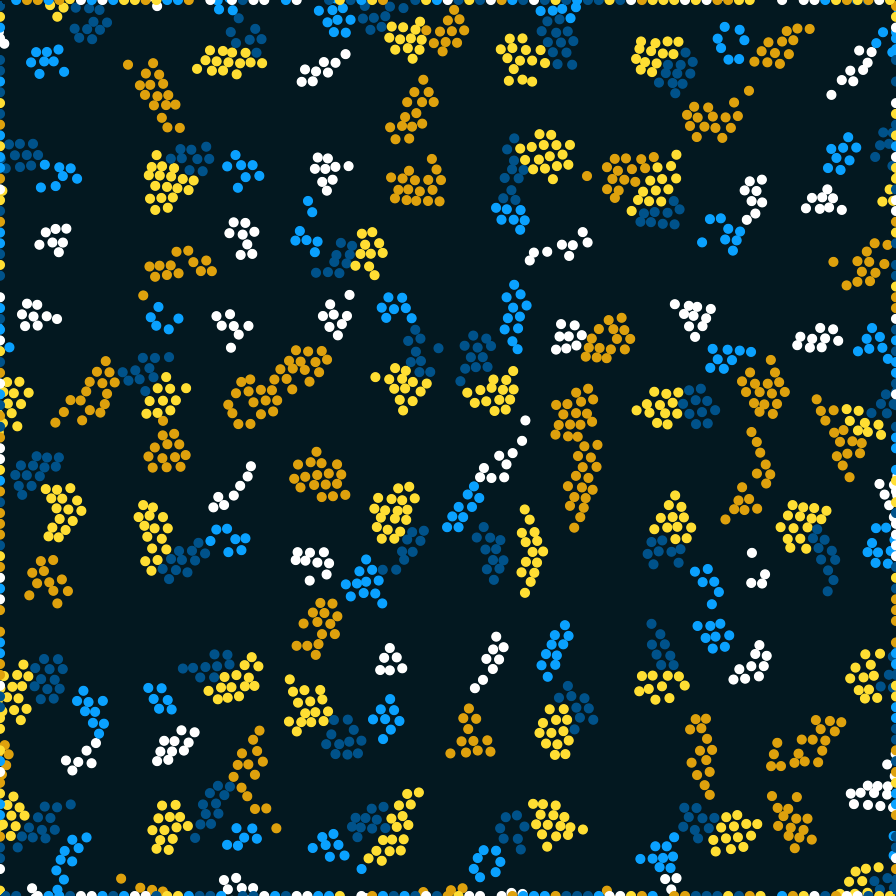
Reproduce this pattern procedurally as a Shadertoy shader.

```glsl
// Scattered clusters of coloured dots on a dark ground, framed by a row of half dots.
#define PITCH 0.0137        // spacing of the dots
#define RADIUS 0.0056       // radius of a dot
#define GROUPS 5.4          // cluster groups across the canvas
#define WANDER 0.26         // random shift of a group within its cell
#define WAVE 0.22           // smooth bending of the dot rows
#define JITTER 0.24         // random shift of each dot
#define STRAY 0.05          // chance of a loose dot near a cluster
#define FRAME_FILL 0.88     // share of filled places along the frame
#define TAU 6.2831853

const vec3 GROUND = vec3(0.012, 0.095, 0.125);
// Kinds: yellow, deep blue, sky blue, white, ochre
const vec3 COLORS[5] = vec3[5](vec3(1.0, 0.87, 0.2), vec3(0.0, 0.32, 0.54),
    vec3(0.04, 0.63, 1.0), vec3(1.0), vec3(0.87, 0.63, 0.05));
// Per kind: angle and distance from the group centre, in group cells
const vec2 PLACES[5] = vec2[5](vec2(0.0, 0.25), vec2(0.85, 0.26),
    vec2(2.1, 0.28), vec2(3.3, 0.32), vec2(4.7, 0.46));
// Per kind: half axes of the cluster, in group cells
const vec2 SIZES[5] = vec2[5](vec2(0.17, 0.125), vec2(0.16, 0.11),
    vec2(0.15, 0.10), vec2(0.145, 0.09), vec2(0.19, 0.13));
const float DENSITY[5] = float[5](0.97, 0.93, 0.82, 0.9, 0.83);

vec2 hash2(vec2 p) {
    vec3 q = fract(p.xyx * vec3(0.1031, 0.1030, 0.0973));
    q += dot(q, q.yzx + 33.33);
    return fract((q.xx + q.yz) * q.zy);
}

vec2 direction(float angle) { return vec2(cos(angle), sin(angle)); }

// Kind of the dot at p, or -1 where there is none
int dotKind(vec2 p, vec2 id) {
    vec2 g = p * GROUPS + 20.3;
    vec2 base = floor(g - 0.5);
    vec2 chance = hash2(id + 311.0);
    float nearest = 1.9;
    int kind = -1;
    for (int i = 0; i < 4; i++) {
        vec2 cell = base + vec2(i & 1, i >> 1);
        vec2 centre = cell + 0.5 + (hash2(cell) - 0.5) * WANDER;
        vec2 turn = hash2(cell + 57.0);
        float handed = turn.y < 0.5 ? -1.0 : 1.0;
        for (int k = 0; k < 5; k++) {
            vec2 r = hash2(cell * 7.0 + float(k) * 19.7);
            vec2 shape = hash2(cell * 11.0 + float(k) * 31.3 + 5.0);
            float angle = TAU * turn.x + handed * (PLACES[k].x + (r.x - 0.5) * 0.5);
            vec2 d = g - centre - PLACES[k].y * direction(angle);
            // Tilted, stretched and bent ellipse
            vec2 axis = direction(1.15 + (r.y - 0.5) * 2.2);
            float stretch = mix(0.85, 1.6, shape.x * shape.x);
            vec2 q = vec2(dot(d, axis), dot(d, vec2(-axis.y, axis.x)));
            q /= SIZES[k] * vec2(stretch, 1.0 / stretch);
            q.y += (shape.y - 0.5) * 1.8 * (q.x * q.x - 0.3);
            float reach = dot(q, q) + (chance.x - 0.5) * 0.4;
            if (reach < nearest) { nearest = reach; kind = k; }
        }
    }
    if (kind < 0) return -1;
    float keep = nearest < 1.0 ? DENSITY[kind] : STRAY;
    return chance.y < keep ? kind : -1;
}

// Soft coverage of a dot at the given distance from its centre
float coverage(float dist, float pixel) {
    return smoothstep(RADIUS + 0.6 * pixel, RADIUS - 0.6 * pixel, dist);
}

void mainImage(out vec4 fragColor, in vec2 fragCoord) {
    vec2 uv = fragCoord / iResolution.y;
    vec2 size = iResolution.xy / iResolution.y;
    float pixel = 1.0 / iResolution.y;
    vec3 color = GROUND;

    // Dots on a gently warped staggered lattice
    vec2 pitch = PITCH * vec2(1.0, 0.866);
    float row = floor(uv.y / pitch.y);
    for (int y = -1; y <= 1; y++) {
        float r = row + float(y);
        float stagger = 0.5 * mod(r, 2.0);
        float column = floor(uv.x / pitch.x - stagger);
        for (int x = -1; x <= 1; x++) {
            vec2 id = vec2(column + float(x), r);
            vec2 wave = WAVE * sin(id.yx * vec2(0.83, 0.71) + id * 0.37);
            vec2 shift = wave + (hash2(id + 91.0) - 0.5) * JITTER;
            vec2 centre = (id + vec2(stagger, 0.0) + 0.5 + shift) * pitch;
            float cover = coverage(distance(uv, centre), pixel);
            if (cover > 0.0) {
                int kind = dotKind(centre, id);
                if (kind >= 0) color = mix(color, COLORS[kind], cover);
            }
        }
    }

    // Row of half dots along the four edges
    vec2 toEdge = min(uv, size - uv);
    bool upright = toEdge.x < toEdge.y;
    vec2 e = upright ? vec2(uv.y, toEdge.x) : vec2(uv.x, toEdge.y);
    vec2 half01 = step(0.5 * size, uv);
    float side = upright ? half01.x : 2.0 + half01.y;
    float spacing = 2.15 * RADIUS;
    float place = floor(e.x / spacing);
    vec2 pick = hash2(vec2(place, side * 13.0 + 401.0));
    if (pick.x < FRAME_FILL) {
        float cover = coverage(length(vec2(e.x - (place + 0.5) * spacing, e.y)), pixel);
        color = mix(color, COLORS[int(pick.y * 4.999)], cover);
    }
    fragColor = vec4(color, 1.0);
}
```
